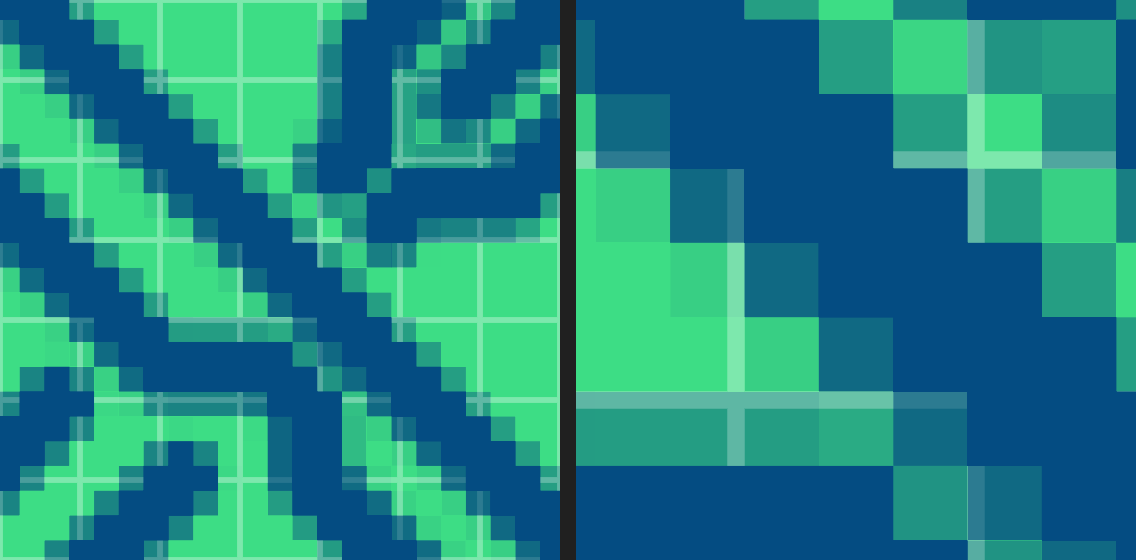
Left: the whole. Right: its middle third, enlarged.
Write a WebGL 1 fragment shader that draws this pattern.

```glsl
precision highp float;

uniform vec2 u_resolution;

const vec3 GROUND_GREEN = vec3(0.24, 0.865, 0.52);
const vec3 ROUTE_BLUE = vec3(0.016, 0.30, 0.51);
const vec3 LINE_WHITE = vec3(1.0);
const float BLOCKS = 22.588;      // mosaic blocks across the canvas
const float STROKE_RADIUS = 1.53; // in blocks
const float GRID_CELLS = 7.0;
const float GRID_WIDTH = 0.0104;
const float GRID_OPACITY = 0.33;
const float RUN_OUT = 6.0;        // diagonal run past the canvas edge, in blocks

float segment(vec2 p, vec2 a, vec2 b) {
  vec2 pa = p - a;
  vec2 ba = b - a;
  return length(pa - ba * clamp(dot(pa, ba) / dot(ba, ba), 0.0, 1.0));
}

// Three joined runs with round corners
float bentRoute(vec2 p, vec2 a, vec2 b, vec2 c, vec2 d) {
  return min(segment(p, a, b), min(segment(p, b, c), segment(p, c, d)));
}

// Distance to the stroke edges, in blocks from the canvas centre
float routes(vec2 p) {
  // Full diagonal
  float d = segment(p, vec2(-13.0, 13.74), vec2(13.74, -13.0));

  // Long stepped route below it
  vec2 bend = vec2(1.2, -5.35);
  vec2 drop = vec2(1.2, -7.97);
  d = min(d, bentRoute(p, vec2(-13.0, 4.76), vec2(-4.65, -3.59),
                       vec2(-0.56, -3.59), bend));
  d = min(d, segment(p, bend, drop));
  d = min(d, segment(p, drop, drop + vec2(RUN_OUT, -RUN_OUT)));

  // Upper right routes
  d = min(d, bentRoute(p, vec2(7.35, 13.0), vec2(3.38, 9.03),
                       vec2(3.38, 5.85), vec2(2.3, 4.5)));
  d = min(d, bentRoute(p, vec2(4.44, 2.3), vec2(5.5, 3.41),
                       vec2(9.15, 3.41), vec2(9.15, 3.41) + RUN_OUT));
  d = min(d, segment(p, vec2(7.3, 7.27), vec2(7.3, 7.27) + RUN_OUT));

  // Lower left stubs
  for (int i = 0; i < 2; i++) {
    vec2 tip = vec2(-9.0, -5.0) + float(i) * vec2(5.0, -3.0);
    d = min(d, segment(p, tip, tip - RUN_OUT));
  }
  return d - STROKE_RADIUS;
}

// Snap to block centres, easing across one pixel at block edges
vec2 snapToBlock(vec2 p, float pixel) {
  vec2 edge = floor(p) + 0.5;
  vec2 offset = p - edge;
  vec2 side = sign(offset) * 0.5;
  vec2 border = edge + side;
  return border + clamp((p - border) / pixel, -0.5, 0.5) - 0.5;
}

float gridLines(vec2 uv, float pixel) {
  vec2 d = abs(fract(uv * GRID_CELLS + 0.5) - 0.5) / GRID_CELLS;
  float edge = min(d.x, d.y) - 0.5 * GRID_WIDTH;
  return clamp(0.5 - edge / pixel, 0.0, 1.0);
}

void main() {
  float pixel = 1.0 / min(u_resolution.x, u_resolution.y);
  vec2 uv = (gl_FragCoord.xy - 0.5 * u_resolution) * pixel + 0.5;

  // Coverage is constant over each block
  vec2 block = snapToBlock((uv - 0.5) * BLOCKS + 0.5, pixel * BLOCKS);
  float ink = clamp(0.5 - routes(block), 0.0, 1.0);

  vec3 color = mix(GROUND_GREEN, ROUTE_BLUE, ink);
  float gridAlpha = GRID_OPACITY * (1.0 - ink * ink);
  color = mix(color, LINE_WHITE, gridAlpha * gridLines(uv, pixel));
  gl_FragColor = vec4(color, 1.0);
}
```
